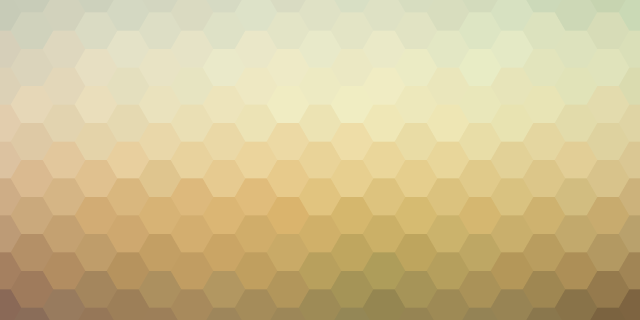
This background is drawn by a WebGL 2 fragment shader. Its source:

```glsl
#version 300 es
precision highp float;

uniform vec2 u_resolution;
out vec4 fragColor;

const int STOPS = 7;
const int SAMPLES = 3;
const float COLUMN_STEP = 0.1;

// Vertical colour ramps, from bottom to top
const vec3 MIDDLE[STOPS] = vec3[STOPS](
    vec3(0.63, 0.54, 0.35), vec3(0.76, 0.65, 0.38), vec3(0.85, 0.73, 0.44),
    vec3(0.92, 0.84, 0.61), vec3(0.94, 0.92, 0.75), vec3(0.92, 0.92, 0.79),
    vec3(0.85, 0.87, 0.77));
const vec3 SIDES[STOPS] = vec3[STOPS](
    vec3(0.52, 0.41, 0.32), vec3(0.67, 0.54, 0.38), vec3(0.78, 0.66, 0.47),
    vec3(0.86, 0.77, 0.60), vec3(0.88, 0.84, 0.69), vec3(0.85, 0.85, 0.73),
    vec3(0.77, 0.81, 0.70));

float hash(vec2 p) {
    return fract(sin(dot(p, vec2(127.1, 311.7))) * 43758.5453);
}

float glow(vec2 p, vec2 centre, vec2 radius) {
    vec2 d = (p - centre) / radius;
    return exp(-dot(d, d));
}

vec3 ramp(vec3 stops[STOPS], float t) {
    float x = clamp(t, 0.0, 1.0) * float(STOPS - 1);
    int i = min(int(x), STOPS - 2);
    return mix(stops[i], stops[i + 1], x - float(i));
}

// Centre of the flat-topped hexagon holding p: the nearer of two lattices
vec2 hexCentre(vec2 p, float columnStep) {
    vec2 period = columnStep * vec2(2.0, 2.0 / sqrt(3.0));
    vec2 a = period * floor(p / period + 0.5);
    vec2 b = period * (floor(p / period) + 0.5);
    return distance(p, a) < distance(p, b) ? a : b;
}

vec3 backdrop(vec2 p) {
    float height = p.y + 0.5;
    float side = clamp(p.x, -1.0, 1.0);
    vec3 colour = mix(ramp(MIDDLE, height), ramp(SIDES, height), side * side);

    // Rosy left, greener right, darker lower right corner
    colour += side * vec3(0.0, 0.02, -0.012);
    colour -= 0.07 * glow(p, vec2(1.0, -0.5), vec2(0.35, 0.2));

    // Olive shade and amber light in the lower half
    colour -= vec3(0.07, 0.03, 0.03) * glow(p, vec2(0.18, -0.42), vec2(0.24, 0.18));
    colour += vec3(0.02, -0.01, 0.0) * glow(p, vec2(-0.25, -0.2), vec2(0.3, 0.15));
    return colour;
}

vec3 hexColour(vec2 p) {
    vec2 centre = hexCentre(p, COLUMN_STEP);
    vec2 cell = floor(centre / COLUMN_STEP * vec2(1.0, sqrt(3.0)) + 0.5);
    float shade = hash(cell) - 0.5;
    float warmth = hash(cell + 17.0) - 0.5;
    return backdrop(centre) + 0.022 * shade + warmth * vec3(0.015, -0.008, -0.012);
}

void main() {
    // Average a small grid of samples to smooth the edges
    vec3 colour = vec3(0.0);
    for (int i = 0; i < SAMPLES * SAMPLES; i++) {
        vec2 offset = (vec2(i % SAMPLES, i / SAMPLES) + 0.5) / float(SAMPLES) - 0.5;
        vec2 p = (gl_FragCoord.xy + offset - 0.5 * u_resolution) / u_resolution.y;
        colour += hexColour(p);
    }
    fragColor = vec4(colour / float(SAMPLES * SAMPLES), 1.0);
}
```
